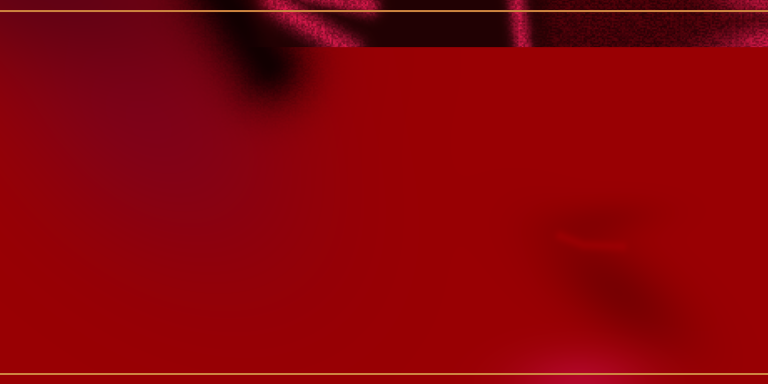
Write a Shadertoy shader that draws this background.

```glsl
const vec3 RED = vec3(0.60, 0.0, 0.01);
const vec3 WINE = vec3(0.50, 0.01, 0.10);
const vec3 PLUM = vec3(0.36, 0.01, 0.08);
const vec3 SHADOW = vec3(0.07, 0.0, 0.005);
const vec3 DARK_CLOTH = vec3(0.13, 0.005, 0.01);
const vec3 RED_CLOTH = vec3(0.25, 0.005, 0.03);
const vec3 PINK = vec3(0.82, 0.09, 0.28);
const vec3 ROSE = vec3(0.71, 0.03, 0.18);
const vec3 GOLD = vec3(0.81, 0.52, 0.25);

float hash(vec2 p) {
    return fract(sin(dot(p, vec2(127.1, 311.7))) * 43758.5453);
}

float noise(vec2 p) {
    vec2 cell = floor(p);
    vec2 f = fract(p);
    f = f * f * (3.0 - 2.0 * f);
    float low = mix(hash(cell), hash(cell + vec2(1.0, 0.0)), f.x);
    float high = mix(hash(cell + vec2(0.0, 1.0)), hash(cell + 1.0), f.x);
    return mix(low, high, f.y);
}

// Soft rotated ellipse
float glow(vec2 p, vec2 center, vec2 radius, float angle) {
    float c = cos(angle);
    float s = sin(angle);
    vec2 d = p - center;
    vec2 q = vec2(c * d.x + s * d.y, c * d.y - s * d.x) / radius;
    return exp(-dot(q, q));
}

// Soft stroke between two points
float fold(vec2 p, vec2 a, vec2 b, float width) {
    vec2 ab = b - a;
    float t = clamp(dot(p - a, ab) / dot(ab, ab), 0.0, 1.0);
    float d = length(p - a - ab * t) / width;
    return exp(-d * d);
}

float goldLine(float y, float height, float halfWidth, float pixel) {
    return 1.0 - smoothstep(halfWidth - 0.5 * pixel, halfWidth + 0.5 * pixel, abs(y - height));
}

// Wine haze and diagonal shadow on the left
vec3 leftHaze(vec3 color, vec2 p, float grain) {
    color = mix(color, WINE, 0.95 * glow(p, vec2(0.38, 0.70), vec2(0.48, 0.31), -0.8));
    color = mix(color, PLUM, 0.9 * glow(p, vec2(0.12, 1.04), vec2(0.50, 0.22), -0.2));
    float shade = fold(p, vec2(0.57, 1.03), vec2(0.70, 0.83), 0.105);
    float speckle = shade * (1.0 - shade) * (grain - 0.5);
    return mix(color, SHADOW, clamp(shade + 0.6 * speckle, 0.0, 1.0));
}

// Soft creases and rose light at the lower right
vec3 lowerCreases(vec3 color, vec2 p) {
    float shade = 0.22 * glow(p, vec2(1.61, 0.24), vec2(0.22, 0.10), -0.65);
    shade += 0.10 * glow(p, vec2(1.58, 0.43), vec2(0.14, 0.05), 0.1);
    color *= 1.0 - shade;
    float crease = fold(p, vec2(1.46, 0.385), vec2(1.52, 0.362), 0.014);
    crease = max(crease, fold(p, vec2(1.52, 0.362), vec2(1.62, 0.358), 0.014));
    color = mix(color, RED * 1.06, 0.6 * crease);
    return mix(color, ROSE, 0.9 * glow(p, vec2(1.51, 0.0), vec2(0.17, 0.085), 0.0));
}

// Grainy cloth with bright folds
vec3 clothStrip(vec2 p, float grain) {
    float redSide = smoothstep(1.36, 1.48, p.x);
    vec3 color = mix(DARK_CLOTH, RED_CLOTH * (0.6 + 0.8 * grain), redSide);
    float left = fold(p, vec2(0.70, 1.0), vec2(0.91, 0.87), 0.035);
    float upper = fold(p, vec2(0.80, 1.02), vec2(0.96, 0.985), 0.028);
    float middle = fold(p, vec2(1.345, 1.01), vec2(1.362, 0.87), 0.024);
    float right = glow(p, vec2(2.02, 0.89), vec2(0.16, 0.05), 0.15);
    right = max(right, 0.8 * glow(p, vec2(1.98, 1.0), vec2(0.10, 0.04), 0.0));
    float light = max(max(left, upper), max(middle, right));
    return mix(color, PINK, light * (0.5 + 0.6 * grain));
}

void mainImage(out vec4 fragColor, in vec2 fragCoord) {
    float pixel = 1.0 / iResolution.y;
    vec2 p = fragCoord * pixel;
    float grain = noise(p * 230.0);

    vec3 color = leftHaze(RED, p, grain);
    color = lowerCreases(color, p);

    // Cloth strip fades into the shadow on its left
    float stripEdge = smoothstep(0.877 - 0.5 * pixel, 0.877 + 0.5 * pixel, p.y);
    float strip = stripEdge * smoothstep(0.62, 0.74, p.x);
    color = mix(color, clothStrip(p, grain), strip);

    // Gold rules
    float rules = goldLine(p.y, 0.971, 0.0026, pixel) + goldLine(p.y, 0.026, 0.0026, pixel);
    color = mix(color, GOLD, rules);

    fragColor = vec4(color, 1.0);
}
```
